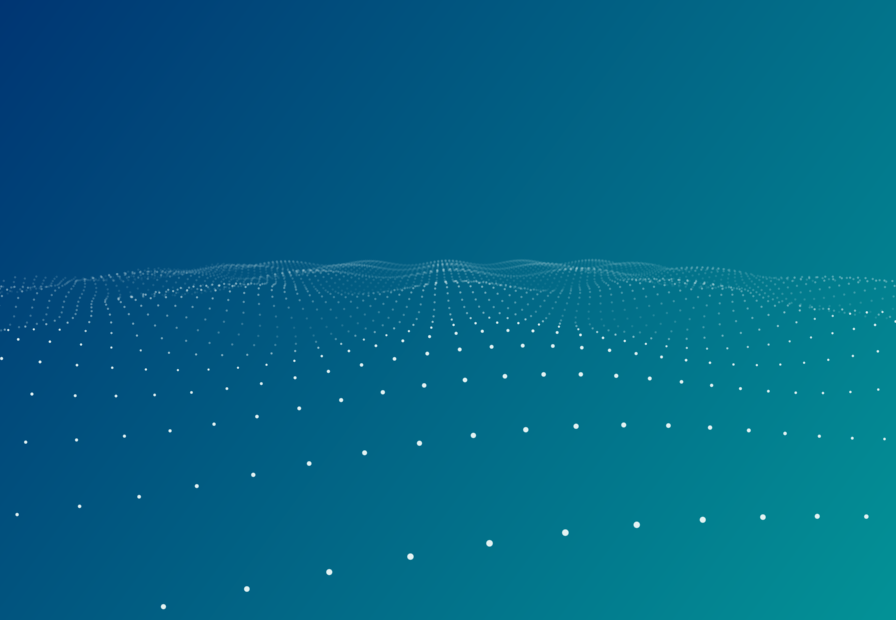
A Shadertoy shader for this background:

```glsl
// A rolling sheet of white dots in perspective over a blue to teal gradient.

// Background
const vec3 DEEP_BLUE = vec3(0.0, 0.208, 0.45);
const vec3 TEAL = vec3(0.012, 0.572, 0.59);
const float ACROSS = 0.665;            // share of the gradient that runs sideways

// Camera, in lattice steps and canvas heights
const float FOCAL = 0.2218;
const float PITCH = 0.417;
const float YAW = 0.0555;
const float CAMERA_HEIGHT = 3.725;
const vec2 FIRST_DOT = vec2(-0.47, 0.243); // sideways and forward offset

// Lattice and waves
const int ROWS = 42;
const float LEFT_COLUMN = -55.0;
const float RIGHT_COLUMN = 49.0;
const vec2 WAVE_SIZE = vec2(0.57, 0.375);
const vec2 WAVE_RATE = vec2(0.3, 0.7);
const vec2 WAVE_CREST = vec2(2.5, 3.1);
const float WAVE_SWAY = 0.11;          // forward lean of the crests

// Dots
const vec3 DOT_COLOR = vec3(0.89, 0.95, 0.95);
const float DOT_RADIUS = 0.038;
const float DOT_SWELL = 0.011;         // extra radius on the crests
const float MIN_RADIUS = 0.0016;       // smaller dots fade instead of shrinking
const float SOFT_EDGE = 0.0015;
const float FADE_POWER = 1.5;

// Sideways and lengthwise wave at a lattice cell, each from -1 to 1
vec2 waves(vec2 cell) {
    return cos(WAVE_RATE * (cell - WAVE_CREST));
}

// Drop from the camera down to the sheet
float dropAt(vec2 wave) {
    return CAMERA_HEIGHT - dot(WAVE_SIZE, wave);
}

// Lattice cell to screen position (xy) and depth (z)
vec3 project(vec2 cell, vec2 wave) {
    float c = cos(YAW), s = sin(YAW);
    vec2 ground = FIRST_DOT + cell.x * vec2(c, s) + cell.y * vec2(-s, c);
    ground.y += WAVE_SWAY * wave.x;
    float drop = dropAt(wave);
    float depth = ground.y * cos(PITCH) + drop * sin(PITCH);
    float rise = ground.y * sin(PITCH) - drop * cos(PITCH);
    return vec3(FOCAL * vec2(ground.x, rise) / depth, depth);
}

// Fractional column of a row that lies at the screen abscissa x
float columnAt(float x, float row) {
    float c = cos(YAW), s = sin(YAW), slope = x / FOCAL;
    float column = 0.0;
    for (int n = 0; n < 6; n++) {
        vec2 wave = waves(vec2(column, row));
        float depth = cos(PITCH) * (FIRST_DOT.y + row * c + WAVE_SWAY * wave.x)
                    + sin(PITCH) * dropAt(wave);
        column = (slope * depth - FIRST_DOT.x + s * row)
               / (c - slope * s * cos(PITCH));
    }
    return column;
}

// Coverage of a single dot
float dotCover(vec2 p, vec2 cell, float edge) {
    vec2 wave = waves(cell);
    vec3 center = project(cell, wave);
    float radius = FOCAL * (DOT_RADIUS + DOT_SWELL * (wave.x + wave.y)) / center.z;
    float shown = max(radius, MIN_RADIUS);
    float fade = pow(radius / shown, FADE_POWER);
    return fade * (1.0 - smoothstep(shown - edge, shown + edge, distance(p, center.xy)));
}

void mainImage(out vec4 fragColor, in vec2 fragCoord) {
    vec2 uv = fragCoord / iResolution.xy;
    vec2 p = (fragCoord - 0.5 * iResolution.xy) / iResolution.y;
    float edge = max(SOFT_EDGE, 0.6 / iResolution.y);

    vec3 color = mix(DEEP_BLUE, TEAL, mix(1.0 - uv.y, uv.x, ACROSS));

    // Each row tests the two columns on either side of this point
    float clear = 1.0;
    for (int j = 0; j < ROWS; j++) {
        float row = float(j);
        float column = floor(columnAt(p.x, row));
        for (int k = 0; k < 2; k++) {
            vec2 cell = vec2(column + float(k), row);
            if (cell.x >= LEFT_COLUMN && cell.x <= RIGHT_COLUMN)
                clear *= 1.0 - dotCover(p, cell, edge);
        }
    }

    fragColor = vec4(mix(DOT_COLOR, color, clear), 1.0);
}
```
